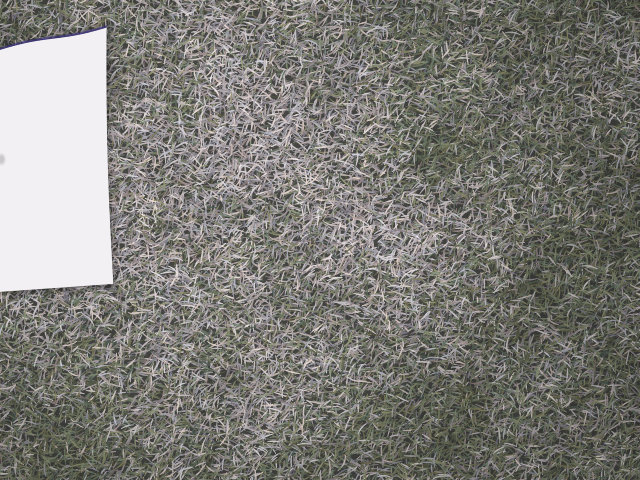
This texture is drawn by a Shadertoy shader. Its source:

```glsl
const int LAYERS = 9;
const float CELL = 0.02;              // one blade per cell and layer
const vec2 BLADE_LENGTH = vec2(0.006, 0.016);
const float BLADE_WIDTH = 0.0017;
const float SOFTNESS = 0.0012;
const float LEAN = 0.45;              // main blade direction, radians
const float SPREAD = 2.7;
const float BEND = 14.0;
const float TINT = 0.09;

const vec3 SOIL = vec3(0.25, 0.25, 0.24);
const vec3 MAUVE = vec3(0.41, 0.38, 0.41);
const vec3 STRAW = vec3(0.83, 0.80, 0.80);
const vec3 DARK_GREEN = vec3(0.27, 0.29, 0.24);
const vec3 PALE_GREEN = vec3(0.54, 0.57, 0.46);
const vec3 PAPER = vec3(0.95, 0.94, 0.95);
const vec3 FRINGE = vec3(0.24, 0.21, 0.52);

const vec2 DRY_CENTER = vec2(0.48, 0.60);
const vec2 LUSH_CENTER = vec2(0.92, 0.69);

vec4 hash4(vec2 p) {
    vec4 q = fract(p.xyxy * vec4(0.1031, 0.1030, 0.0973, 0.1099));
    q += dot(q, q.wzxy + 33.33);
    return fract((q.xxyz + q.yzzw) * q.zywx);
}

// Layered, warped sines in about -1..1
float patches(vec2 p) {
    float sum = 0.0, amp = 0.5;
    for (int i = 0; i < 4; i++) {
        p += 0.35 * sin(p.yx * 1.3 + 1.7);
        sum += amp * sin(p.x) * sin(p.y + 0.6);
        p = mat2(1.5, 1.1, -1.1, 1.5) * p + 2.3;
        amp *= 0.7;
    }
    return sum;
}

// Share of green blades at a place
float lushness(vec2 p) {
    float rim = smoothstep(0.12, 0.85, length((p - DRY_CENTER) * vec2(0.95, 1.1)));
    vec2 toLush = (p - LUSH_CENTER) / vec2(0.13, 0.07);
    float clump = exp(-dot(toLush, toLush));
    return clamp(0.22 + 0.45 * rim + 0.3 * clump + 0.28 * patches(p * 9.0), 0.06, 0.9);
}

// Signed distance to a tapered, bent blade along x
float bladeDistance(vec2 q, float halfLength, float bend) {
    q.y += bend * q.x * q.x;
    float along = abs(q.x);
    float width = BLADE_WIDTH * (1.0 - 0.5 * min(along / halfLength, 1.0));
    return length(vec2(max(along - halfLength, 0.0), q.y)) - width;
}

vec3 bladeColor(vec4 h, float lush, float depth) {
    float tone = clamp(h.x * 0.85 + 0.22 * depth, 0.0, 1.0);
    vec3 dry = mix(MAUVE, STRAW, tone);
    vec3 green = mix(DARK_GREEN, PALE_GREEN, tone);
    vec3 color = h.y < lush ? green : dry;
    return color + TINT * (vec3(h.z, 0.5 * (h.z + h.w), h.w) - 0.5);
}

vec3 turf(vec2 p, float soft) {
    float lush = lushness(p);
    vec3 color = SOIL;
    for (int layer = 0; layer < LAYERS; layer++) {
        float depth = float(layer) / float(LAYERS - 1);
        vec2 shift = CELL * vec2(0.37, 0.61) * float(layer);
        vec2 home = floor((p + shift) / CELL);
        for (int y = -1; y <= 1; y++)
        for (int x = -1; x <= 1; x++) {
            vec2 cell = home + vec2(x, y);
            vec4 shape = hash4(cell + 41.7 * float(layer) + 3.0);
            vec4 look = hash4(cell.yx + 23.9 * float(layer) + 151.0);
            vec2 q = p + shift - (cell + shape.xy) * CELL;
            float angle = LEAN + SPREAD * (shape.z - 0.5);
            float c = cos(angle), s = sin(angle);
            q = vec2(c * q.x + s * q.y, c * q.y - s * q.x);
            float halfLength = mix(BLADE_LENGTH.x, BLADE_LENGTH.y, shape.w);
            float d = bladeDistance(q, halfLength, BEND * (look.w - 0.5) * 2.0);
            float cover = 0.92 * smoothstep(soft, -soft, d);
            color = mix(color, bladeColor(look, lush, depth), cover);
        }
    }
    // Broad light: brighter middle, dim lower right, uneven clumps
    float light = 1.06 - 0.22 * smoothstep(0.25, 0.95, length(p - DRY_CENTER));
    light += 0.09 * patches(p * 14.0 + 5.0) - 0.12 * (lush - 0.4);
    return color * light;
}

// Distances past the sheet's right, top and bottom edges
vec3 sheetEdges(vec2 p) {
    float t = clamp((p.y - 0.41) / 0.533, 0.0, 1.0);
    float right = mix(0.236, 0.222, t) - 0.005 * sin(3.1416 * t);
    float top = 0.896 + 0.21 * p.x + 0.003 * sin(p.x * 28.0);
    float bottom = 0.392 + 0.07 * p.x;
    return vec3(p.x - right, p.y - top, bottom - p.y);
}

void mainImage(out vec4 fragColor, in vec2 fragCoord) {
    vec2 p = fragCoord / iResolution.y;
    float soft = max(SOFTNESS, 0.6 / iResolution.y);
    vec3 color = turf(p, soft);

    // Sheet with contact shadow and blue upper fringe
    vec3 edges = sheetEdges(p);
    float d = max(edges.x, max(edges.y, edges.z));
    color *= 1.0 - 0.35 * exp(-max(d, 0.0) / 0.009);
    float upper = step(edges.x, edges.y) * step(edges.z, edges.y);
    color = mix(color, FRINGE, 0.75 * upper * smoothstep(0.007, 0.002, d));
    float smudge = smoothstep(0.011, 0.003, length((p - vec2(0.003, 0.668)) * vec2(1.0, 0.7)));
    vec3 paper = PAPER - 0.16 * smudge;
    color = mix(color, paper, smoothstep(soft, -soft, d));

    fragColor = vec4(clamp(color, 0.0, 1.0), 1.0);
}
```
